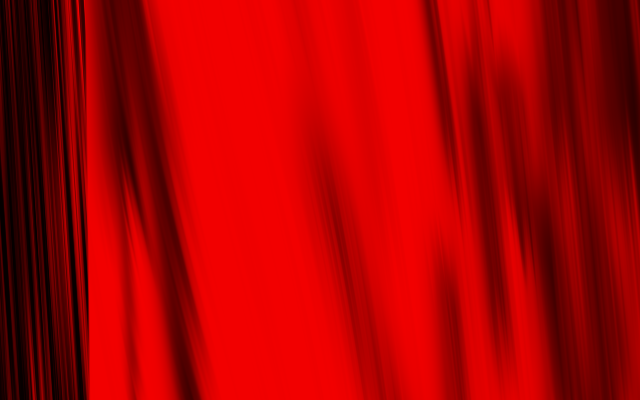
Give the GLSL for this background, as a WebGL 1 fragment shader.

```glsl
precision highp float;
// Red satin curtain: dark slanted folds over a bright sheet, with a panel of fine threads at left.
uniform vec2 u_resolution;

const vec3 SATIN = vec3(0.95, 0.0, 0.0);
const float PANEL_EDGE = 0.133;   // panel border at the top
const float PANEL_LEAN = 0.007;   // drift of the border towards the bottom
const float THREAD_LEAN = 0.04;   // slant of the panel threads
const float FOLD_JITTER = 0.035;  // raggedness of the fold sides
const float END_JITTER = 0.25;    // raggedness of the fold ends
const float WASH = 0.22;          // overall shade of the right side
const float MOTTLE = 0.45;        // uneven shade of the right side

float hash(vec2 p) {
  return fract(sin(dot(p, vec2(127.1, 311.7))) * 43758.5453);
}

float noise(vec2 p) {
  vec2 i = floor(p), f = fract(p);
  f = f * f * (3.0 - 2.0 * f);
  return mix(mix(hash(i), hash(i + vec2(1.0, 0.0)), f.x),
             mix(hash(i + vec2(0.0, 1.0)), hash(i + vec2(1.0, 1.0)), f.x), f.y);
}

// Long fibres: noise stretched along y, at three widths
float fibres(vec2 p, float density) {
  float sum = 0.0, weight = 0.45;
  for (int i = 0; i < 3; i++) {
    sum += weight * noise(vec2(p.x * density, p.y * 1.6 + float(i) * 17.0));
    density *= 2.0;
    weight *= 0.75;
  }
  return sum / 1.04;
}

// Light kept by a soft fold that runs from a to b and fades at both ends
float fold(vec2 p, vec2 a, vec2 b, float width, float depth) {
  float t = (p.y - a.y) / (b.y - a.y);
  float d = (p.x - mix(a.x, b.x, t)) / width;
  float ends = smoothstep(-0.2, 0.25, t) * (1.0 - smoothstep(0.75, 1.2, t));
  return 1.0 - depth * ends * exp(-d * d);
}

float leftFolds(vec2 p) {
  return fold(p, vec2(0.150, -0.4), vec2(0.197, 0.55), 0.034, 0.62)
       * fold(p, vec2(0.168, -0.4), vec2(0.334, 1.4), 0.024, 0.58)
       * fold(p, vec2(0.188, 0.25), vec2(0.213, 1.1), 0.011, 0.35)
       * fold(p, vec2(0.240, 0.1), vec2(0.315, 1.2), 0.026, 0.25);
}

float middleFolds(vec2 p) {
  return fold(p, vec2(0.492, 0.35), vec2(0.65, 1.3), 0.036, 0.32)
       * fold(p, vec2(0.43, -0.3), vec2(0.53, 0.6), 0.030, 0.11)
       * fold(p, vec2(0.52, -0.3), vec2(0.60, 0.6), 0.025, 0.09);
}

float rightFolds(vec2 p) {
  float upper = fold(p, vec2(0.640, -0.35), vec2(0.712, 0.45), 0.016, 0.50)
              * fold(p, vec2(0.735, -0.2), vec2(0.755, 0.2), 0.015, 0.28)
              * fold(p, vec2(0.785, 0.15), vec2(0.82, 0.6), 0.032, 0.45)
              * fold(p, vec2(0.85, -0.3), vec2(0.88, 0.45), 0.032, 0.45)
              * fold(p, vec2(0.95, -0.4), vec2(0.985, 0.45), 0.050, 0.62);
  float lower = fold(p, vec2(0.735, 0.15), vec2(0.79, 0.9), 0.020, 0.58)
              * fold(p, vec2(0.69, 0.6), vec2(0.72, 1.2), 0.022, 0.33)
              * fold(p, vec2(0.84, 0.5), vec2(0.905, 1.15), 0.030, 0.48)
              * fold(p, vec2(0.93, 0.5), vec2(0.95, 1.15), 0.030, 0.25);
  return upper * lower;
}

// Brightness of the satin sheet
float sheet(vec2 p) {
  float fromMiddle = (p.x - 0.42) / 0.25;
  float lean = 0.06 + 0.09 * exp(-fromMiddle * fromMiddle);
  float x = p.x - lean * p.y;
  float grain = fibres(vec2(x, p.y), 80.0) - 0.5;
  vec2 q = p + vec2(FOLD_JITTER, END_JITTER) * grain;
  float light = leftFolds(q) * middleFolds(q) * rightFolds(q);

  // Shade and patches on the right side
  float side = smoothstep(0.815, 0.85, q.x - 0.02 * p.y);
  float patches = noise(vec2(x * 38.0, p.y * 3.5));
  light *= 1.0 - side * (WASH + MOTTLE * (patches - 0.4));
  light *= 1.0 - 0.07 * smoothstep(0.62, 0.75, p.x);

  float shade = smoothstep(0.0, 0.5, 1.0 - light);
  return light * (1.0 + grain * (0.07 + 0.85 * shade));
}

// Brightness of the threaded panel
float threads(vec2 p) {
  float x = p.x - THREAD_LEAN * p.y;
  float grain = fibres(vec2(x, p.y), 150.0);
  float light = 0.03 + 0.8 * smoothstep(0.28, 0.92, grain);
  float glow = smoothstep(0.07, 0.125, p.x) * (1.0 - smoothstep(0.2, 0.75, p.y));
  float gloom = fold(p, vec2(0.0, 0.1), vec2(0.04, 0.8), 0.045, 0.35);
  return light * gloom + 0.4 * glow * grain;
}

void main() {
  vec2 p = gl_FragCoord.xy / u_resolution;
  p.y = 1.0 - p.y;  // measured downwards from the top
  float edge = PANEL_EDGE + PANEL_LEAN * p.y;
  float onSheet = smoothstep(-0.002, 0.002, p.x - edge);
  float light = mix(threads(p), sheet(p), onSheet);
  gl_FragColor = vec4(SATIN * clamp(light, 0.0, 1.0), 1.0);
}
```
